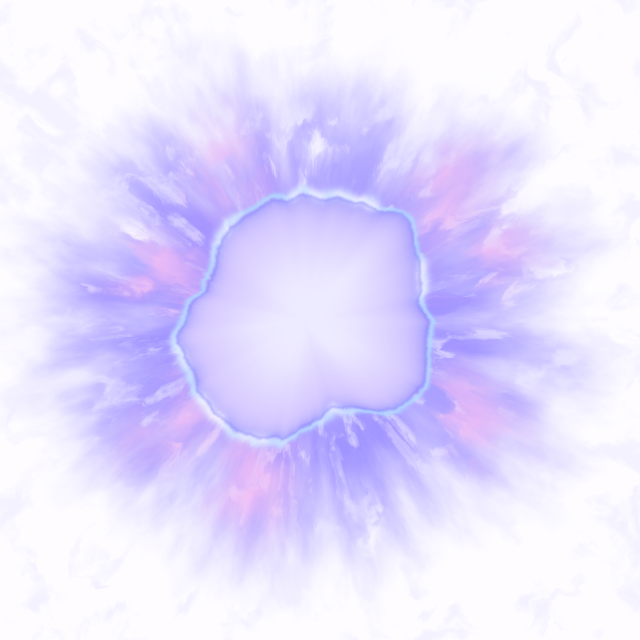
A Shadertoy shader for this background:

```glsl
const vec3 WHITE = vec3(0.995, 0.99, 1.0);
const vec3 VIOLET = vec3(0.62, 0.575, 1.0);
const vec3 LAVENDER = vec3(0.84, 0.79, 1.0);
const vec3 PALE = vec3(0.93, 0.92, 1.0);
const vec3 PINK = vec3(0.97, 0.75, 0.96);
const vec3 ICE = vec3(0.70, 0.85, 1.0);
const vec3 EDGE = vec3(0.57, 0.55, 0.99);

// Cosine and sine weights of the opening's outline, by harmonic
const vec2 HARMONICS[8] = vec2[8](
    vec2(0.0066, 0.0072), vec2(0.0044, 0.0117),
    vec2(0.0026, -0.0103), vec2(-0.0052, -0.0046) - vec2(0.0016, 0.0),
    vec2(-0.0092, -0.0046), vec2(0.0, 0.001),
    vec2(-0.0003, -0.0017), vec2(0.0031, -0.0005));

// Directions of the coloured clouds, in degrees
const float PINK_ANGLES[7] = float[7](21.0, 43.0, 114.0, 160.0, 219.0, 256.0, 330.0);
const float WISP_ANGLES[5] = float[5](12.0, 31.0, 91.0, 151.0, 288.0);

float hash(vec3 p) {
    p = fract(p * 0.1031);
    p += dot(p, p.zyx + 31.32);
    return fract((p.x + p.y) * p.z);
}

float noise(vec3 p) {
    vec3 cell = floor(p);
    vec3 f = fract(p);
    f = f * f * (3.0 - 2.0 * f);
    vec2 o = vec2(0.0, 1.0);
    vec4 front = vec4(hash(cell), hash(cell + o.yxx), hash(cell + o.xyx), hash(cell + o.yyx));
    vec4 back = vec4(hash(cell + o.xxy), hash(cell + o.yxy), hash(cell + o.xyy), hash(cell + o.yyy));
    vec4 slice = mix(front, back, f.z);
    vec2 row = mix(slice.xz, slice.yw, f.x);
    return mix(row.x, row.y, f.y);
}

float fbm(vec3 p) {
    float sum = 0.0;
    float weight = 0.5;
    for (int i = 0; i < 5; i++) {
        sum += weight * noise(p);
        p = p * 2.03 + 17.3;
        weight *= 0.5;
    }
    return sum / 0.96875;
}

float outlineRadius(vec2 dir) {
    float angle = atan(dir.y, dir.x);
    float radius = 0.1883;
    for (int i = 0; i < 8; i++) {
        float phase = float(i + 1) * angle;
        radius += dot(HARMONICS[i], vec2(cos(phase), sin(phase)));
    }
    return radius + (fbm(vec3(dir * 7.0 + 40.0, 3.0)) - 0.5) * 0.022;
}

// Soft spot at a polar place; size is its radial and tangential reach
float lobe(vec2 p, vec2 dir, float distance0, vec2 size) {
    vec2 local = vec2(dot(p, dir) - distance0, dot(p, vec2(-dir.y, dir.x)));
    local /= size;
    return exp(-dot(local, local));
}

vec2 direction(float degrees) {
    float a = radians(degrees);
    return vec2(cos(a), sin(a));
}

float pinkClouds(vec2 p) {
    float sum = 0.0;
    for (int i = 0; i < 7; i++) {
        vec2 dir = direction(PINK_ANGLES[i]);
        sum += lobe(p, dir, 0.265 + 0.04 * dir.x, vec2(0.085, 0.052));
    }
    return sum;
}

float whiteWisps(vec2 p) {
    float sum = 0.0;
    for (int i = 0; i < 5; i++) {
        vec2 dir = direction(WISP_ANGLES[i]);
        sum += lobe(p, dir, 0.295 + 0.11 * max(dir.x, 0.0), vec2(0.05, 0.021));
    }
    return sum;
}

// Streaked halo around the opening
vec3 haloColor(vec2 p, vec2 dir, float radius) {
    float streak = fbm(vec3(dir * 8.0 + 20.0, radius * 9.0));
    float cloud = fbm(vec3(p * 13.0 + 30.0 + streak * 1.5, 5.0));
    float filament = fbm(vec3(dir * 13.0 + 60.0, radius * 22.0 + cloud * 4.0));
    float reach = length(p * vec2(0.91, 1.04)) + (streak - 0.5) * 0.22;
    float cover = 1.0 - smoothstep(0.17, 0.48, reach);
    vec3 color = mix(WHITE, VIOLET, cover * mix(0.8, 1.1, cloud));
    color = mix(color, PALE, 0.6 * smoothstep(0.5, 0.76, filament));
    vec2 warped = p + (vec2(cloud, filament) - 0.5) * 0.10;
    float pink = pinkClouds(warped) * smoothstep(0.2, 0.65, cloud);
    color = mix(color, PINK, min(pink, 1.0) * 0.8 * smoothstep(0.0, 0.45, cover));
    float wisp = whiteWisps(warped) * smoothstep(0.25, 0.6, filament);
    return mix(color, WHITE, min(wisp, 1.0) * 0.8);
}

// Glowing inside of the opening, shaded towards its border
vec3 openingColor(vec2 dir, float depth) {
    vec3 color = mix(LAVENDER, PALE, smoothstep(0.0, 0.16, depth));
    float width = 0.011 + 0.010 * max(dot(dir, vec2(0.75, 0.65)), 0.0);
    return mix(color, EDGE, 0.72 * exp(-max(depth, 0.0) / width));
}

void mainImage(out vec4 fragColor, in vec2 fragCoord) {
    float scale = min(iResolution.x, iResolution.y);
    vec2 p = (fragCoord - 0.5 * iResolution.xy) / scale - vec2(-0.025, -0.001);
    float radius = max(length(p), 0.0001);
    vec2 dir = p / radius;
    float gap = radius - outlineRadius(dir);
    float outside = smoothstep(-1.0, 1.0, gap * scale);
    vec3 color = mix(openingColor(dir, -gap), haloColor(p, dir, radius), outside);

    // Icy rim with brighter, wider patches
    float patches = smoothstep(0.35, 0.65, noise(vec3(dir * 3.0 + 9.0, 2.0)));
    float grain = fbm(vec3(p * 45.0 + 50.0, 8.0));
    float rim = (gap - 0.006 + (grain - 0.5) * 0.012) / mix(0.005, 0.010, patches);
    float glow = exp(-rim * rim);
    color = mix(color, mix(ICE, WHITE, patches * grain * 1.3), glow * 0.85);
    float line = gap / 0.003;
    color = mix(color, EDGE, 0.45 * exp(-line * line));
    fragColor = vec4(color, 1.0);
}
```
